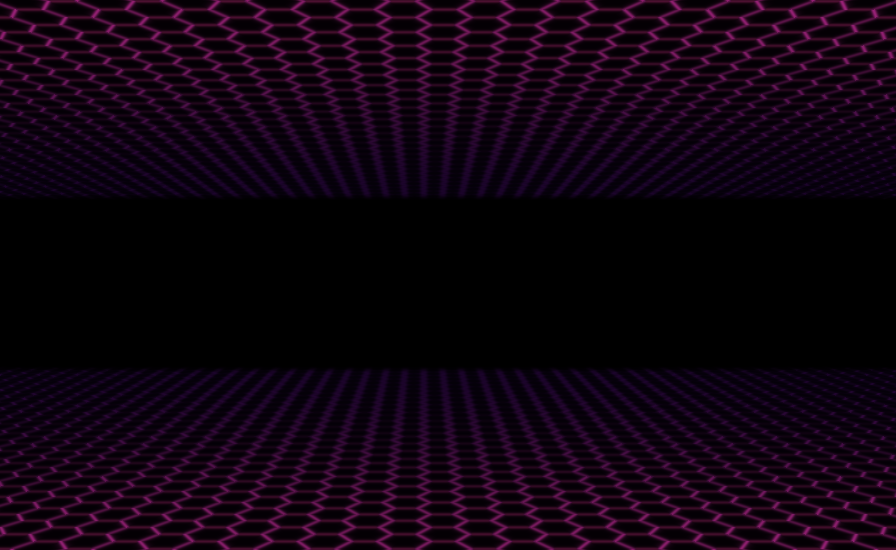
Give the GLSL for this background, as a WebGL 2 fragment shader.

```glsl
#version 300 es
precision highp float;
// Neon hexagon mesh on a floor and a ceiling, parted by a black band.
// Each plane is projected by dividing by depth; the hexagon edges are drawn
// as blurred Gaussian lines that merge into radial strands in the distance.

uniform vec2 u_resolution;
out vec4 fragColor;

const vec2 PERIOD = vec2(2.0, 1.1547);
const float APOTHEM = 0.57735;

// Offset from the centre of the nearest flat-topped hexagon.
vec2 hexOffset(vec2 p) {
  vec2 a = mod(p, PERIOD) - 0.5 * PERIOD;
  vec2 b = mod(p + 0.5 * PERIOD, PERIOD) - 0.5 * PERIOD;
  return dot(a, a) < dot(b, b) ? a : b;
}

// Line of a given width, dimmed as the blur spreads it out.
float softLine(float dist, float width, float blur) {
  float spread = sqrt(width * width + blur * blur);
  return width / spread * exp(-dist * dist / (spread * spread));
}

// One pair of parallel hexagon edges: sharp core with a faint halo.
float edgePair(vec2 q, vec2 normal, vec2 alongX, vec2 alongY) {
  float dist = APOTHEM - abs(dot(q, normal));
  float blur = 0.0027 * length(vec2(dot(normal, alongX), dot(normal, alongY)));
  return softLine(dist, 0.045, blur) + 0.2 * softLine(dist, 0.16, blur);
}

void main() {
  vec2 uv = gl_FragCoord.xy / u_resolution.y;
  float aspect = u_resolution.x / u_resolution.y;
  float x = uv.x - 0.473 * aspect;
  float v = abs(uv.y - 0.485);

  // Perspective plane and its rate of change across the canvas.
  float d = v + 0.121;
  vec2 plane = vec2(8.2 * x / d + 0.5, 15.0 / d);
  vec2 alongX = vec2(8.2 / d, 0.0);
  vec2 alongY = vec2(-8.2 * x, -15.0) / (d * d);
  vec2 q = hexOffset(plane);

  float nearness = clamp((v - 0.157) / 0.34, 0.0, 1.0);
  float slanted = max(edgePair(q, vec2(0.866, 0.5), alongX, alongY),
                      edgePair(q, vec2(0.866, -0.5), alongX, alongY));
  float level = edgePair(q, vec2(0.0, 1.0), alongX, alongY);
  level *= mix(0.3, 0.85, smoothstep(0.0, 0.6, nearness));

  // Distant zigzags fuse into strands, broken up toward the sides.
  float strand = 1.0 - smoothstep(0.04, 0.3, abs(fract(plane.x) - 0.5));
  float fused = 1.0 - smoothstep(0.0, 0.7, nearness);
  fused *= 1.0 - 0.65 * smoothstep(0.3, 0.8, abs(x));
  slanted = mix(slanted, 0.5 * slanted + 0.28 * strand, fused);
  level *= 1.0 - 0.4 * fused;

  // Violet in the distance, magenta close by, dimmer at the far sides.
  vec3 violet = vec3(0.21, 0.03, 0.31);
  vec3 magenta = vec3(0.58, 0.13, 0.45);
  vec3 neon = mix(violet, magenta, smoothstep(0.0, 0.85, nearness));
  neon *= 1.0 - 0.3 * smoothstep(0.25, 0.85, abs(x)) * (1.0 - nearness);
  vec3 mesh = max(vec3(slanted), level * vec3(1.0, 1.0, 0.8));
  vec3 haze = mix(vec3(0.016, 0.002, 0.034), vec3(0.016, 0.0, 0.014), nearness);

  float visible = smoothstep(0.150, 0.164, v);
  fragColor = vec4((haze + neon * mesh) * visible, 1.0);
}
```
